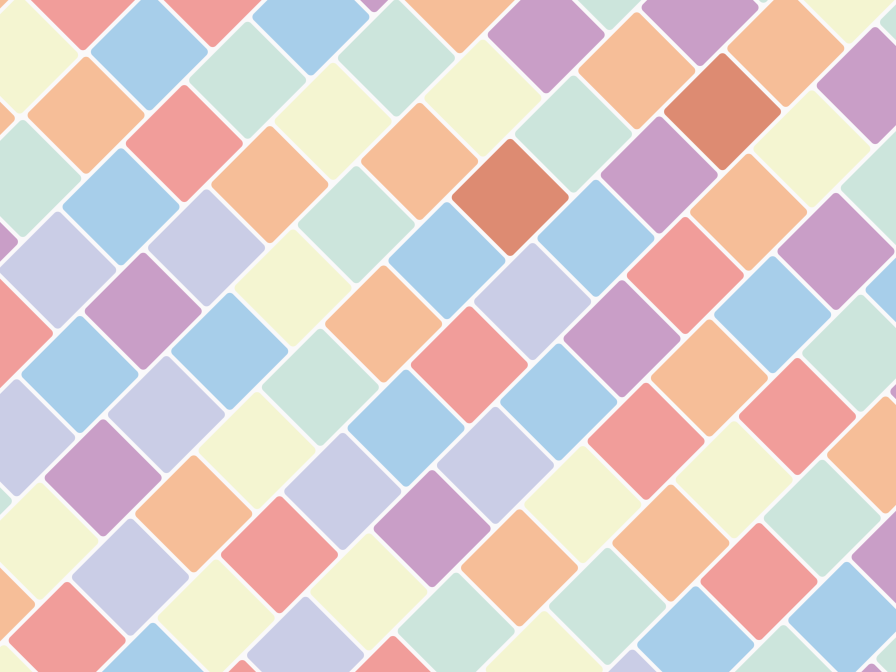
A Shadertoy shader for this pattern:

```glsl
// Diagonal rows of rounded pastel square tiles with pale gaps, each row slipped along its length.

#define PITCH 0.1332        // tile spacing, in canvas heights
#define TILE_HALF 0.477     // half the tile side, in pitches
#define CORNER 0.052        // corner radius, in pitches
#define FIRST_ROW 0.59      // centre of row zero, in pitches from the upper left
#define SLIP_START 0.50     // slip of row zero, in pitches
#define SLIP_STEP 0.39      // added slip per row
#define SLIP_SWAY 0.22      // unevenness of the slip near the upper left
#define RARE_SHARE 0.14     // share of red and lavender tiles in a deeper tone
#define SEED 7.3
#define GAP_COLOR vec3(0.98, 0.975, 0.98)

const vec3 PALETTE[7] = vec3[7](
    vec3(0.945, 0.615, 0.605),  // red
    vec3(0.800, 0.898, 0.863),  // mint
    vec3(0.792, 0.804, 0.902),  // lavender
    vec3(0.965, 0.745, 0.595),  // orange
    vec3(0.655, 0.808, 0.918),  // blue
    vec3(0.957, 0.961, 0.820),  // yellow
    vec3(0.788, 0.620, 0.780)   // purple
);
const vec3 DEEP_RED = vec3(0.867, 0.545, 0.447);
const vec3 DEEP_LAVENDER = vec3(0.730, 0.710, 0.850);

float hash(vec2 cell) {
    vec3 p = fract(vec3(cell.xyx) * 0.1031 + SEED * 0.137);
    p += dot(p, p.yzx + 33.33);
    return fract((p.x + p.y) * p.z);
}

float roundedSquare(vec2 p, float halfSide, float radius) {
    vec2 d = abs(p) - halfSide + radius;
    return length(max(d, 0.0)) + min(max(d.x, d.y), 0.0) - radius;
}

// Steady slip per row, with a swing that dies away down the canvas
float rowSlip(float row) {
    float sway = SLIP_SWAY * exp(-0.45 * max(row, 0.0)) * cos(2.6 * row);
    return SLIP_START + SLIP_STEP * row + sway;
}

// Stepping through the palette keeps touching tiles different
vec3 tileColor(vec2 cell) {
    float jitter = floor(2.0 * hash(cell));
    int index = int(mod(4.0 * cell.x + 2.0 * cell.y + jitter, 7.0) + 0.5) % 7;
    bool rare = hash(cell + 41.0) < RARE_SHARE;
    if (rare && index == 0) return DEEP_RED;
    if (rare && index == 2) return DEEP_LAVENDER;
    return PALETTE[index];
}

void mainImage(out vec4 fragColor, in vec2 fragCoord) {
    vec2 uv = fragCoord / iResolution.y;

    // Axes turned by 45 degrees: x runs across rows, y along them
    float down = 1.0 - uv.y;
    vec2 grid = vec2(uv.x + down, uv.x - down) * inversesqrt(2.0) / PITCH;

    // Locate the tile
    grid.x -= FIRST_ROW;
    float row = floor(grid.x + 0.5);
    grid.y -= rowSlip(row);
    vec2 cell = vec2(row, floor(grid.y + 0.5));

    // Fill with a smooth edge
    float pixel = 1.0 / (iResolution.y * PITCH);
    float dist = roundedSquare(grid - cell, TILE_HALF, CORNER);
    float cover = smoothstep(0.7 * pixel, -0.7 * pixel, dist);
    fragColor = vec4(mix(GAP_COLOR, tileColor(cell), cover), 1.0);
}
```
